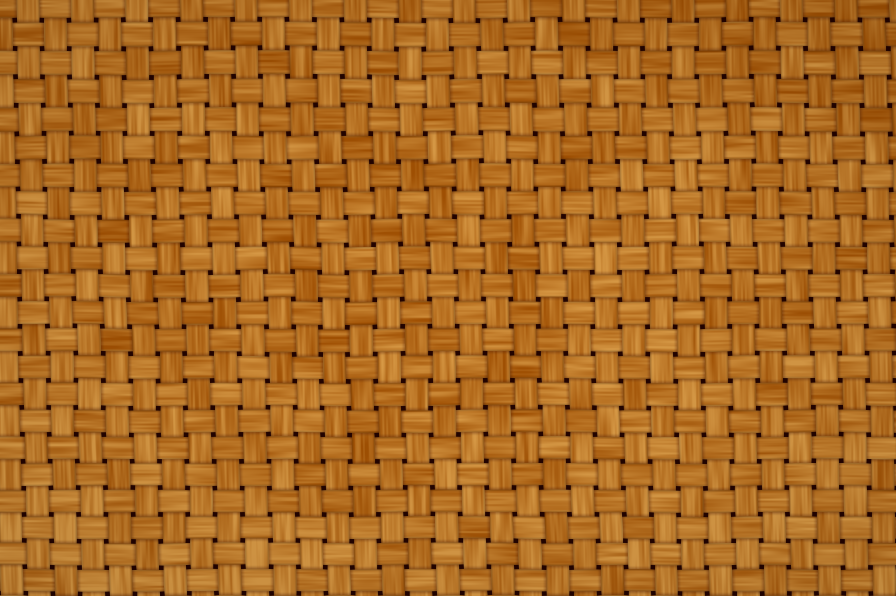
Give the GLSL for this texture, as a WebGL 2 fragment shader.

```glsl
#version 300 es
precision highp float;

uniform vec2 u_resolution;
out vec4 fragColor;

float hash(vec2 p) {
    return fract(sin(dot(p, vec2(127.1, 311.7))) * 43758.5453);
}

float noise(vec2 p) {
    vec2 i = floor(p), f = fract(p);
    f = f * f * (3.0 - 2.0 * f);
    return mix(mix(hash(i), hash(i + vec2(1, 0)), f.x),
               mix(hash(i + vec2(0, 1)), hash(i + vec2(1, 1)), f.x), f.y);
}

// One cane strand: rgb is its colour, a its coverage.
// Along the strand, each period of 2 holds one arch, centred at 1.
vec4 strand(float across, float along, float seed, float tint, float blur) {
    float arch = abs(mod(along, 2.0) - 1.0);
    float segment = floor(along / 2.0);

    // Long fibres, fine and coarse, with a tone for each visible arch
    float coarse = noise(vec2(across * 6.0 + seed * 17.3, along * 0.5 + seed * 5.1));
    float fine = noise(vec2(across * 14.0 + seed * 31.7, along * 0.8 + seed * 9.4));
    float tone = 0.52 + tint + 0.75 * (coarse - 0.5) + 0.6 * (fine - 0.5)
               + 0.4 * (hash(vec2(segment, seed)) - 0.5);
    vec3 amber = vec3(0.62, 0.33, 0.04);
    vec3 straw = vec3(0.78, 0.54, 0.23);
    vec3 color = mix(amber, straw, clamp(tone, -0.15, 1.15));

    // Rounded sides, and shadow where the strand dips under its neighbour
    float halfWidth = 0.425 - 0.04 * arch * arch;
    float side = smoothstep(halfWidth - 0.1, halfWidth + 0.02, abs(across));
    float dip = smoothstep(0.42, 0.64, arch);
    color *= 1.02 - 0.22 * side;
    color = mix(color, vec3(0.33, 0.13, 0.03), 0.5 * dip);

    float cover = 1.0 - smoothstep(-blur, blur, abs(across) - halfWidth);
    return vec4(color, cover);
}

void main() {
    vec2 uv = gl_FragCoord.xy / u_resolution;
    float x = uv.x * u_resolution.x / u_resolution.y;
    float down = 1.0 - uv.y;

    // Weave grid: slightly slanted columns, rows tightening downward
    vec2 p = vec2(21.84 * (x - 0.02 * down),
                  -0.2 + 20.8 * down + down * down);
    p += 0.06 * (vec2(noise(p * 0.4), noise(p * 0.4 + 40.0)) - 0.5);
    vec2 id = floor(p + 0.5);
    vec2 f = p - id;
    float blur = 13.0 / u_resolution.y;

    // Broad uneven stain, deeper toward the top right
    float tint = 0.3 * (noise(uv * vec2(4.0, 3.0) + 7.0) - 0.5)
               + 0.2 * (down - 0.5) - 0.12 * (uv.x - 0.5);

    vec4 weft = strand(f.y, p.x - id.y + 1.0, id.y + 3.0, tint, blur);
    vec4 warp = strand(f.x, p.y - id.x, id.x + 71.0, tint + 0.06, blur);

    // Plain weave: the strands take turns on top
    bool weftOver = mod(id.x + id.y, 2.0) < 0.5;
    vec4 over = weftOver ? weft : warp;
    vec4 under = weftOver ? warp : weft;
    vec3 color = mix(vec3(0.13, 0.01, 0.0), under.rgb, under.a);
    color = mix(color, over.rgb, over.a);

    // Light fades toward the borders
    vec2 c = uv - 0.5;
    color *= 1.03 - 0.22 * dot(c, c);
    fragColor = vec4(color, 1.0);
}
```
